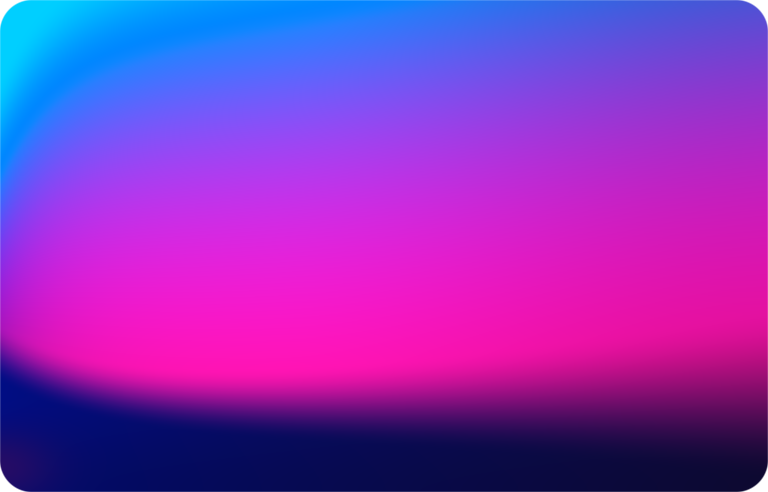
Reproduce this background procedurally as a Shadertoy shader.

```glsl
// Rounded panel with a glowing blue-to-magenta sweep between a cyan corner and a navy base.

const vec3 PAPER         = vec3(1.0);
const vec3 AZURE         = vec3(0.0, 0.52, 1.0);
const vec3 CYAN          = vec3(0.0, 0.81, 1.0);
const vec3 NAVY_LEFT     = vec3(0.0, 0.05, 0.52);
const vec3 NAVY_RIGHT    = vec3(0.06, 0.04, 0.22);
const vec3 CORNER_PURPLE = vec3(0.17, 0.05, 0.39);
const vec3 LEFT_TINT     = vec3(0.66, 1.0, 1.0);
const vec3 RIGHT_TINT    = vec3(0.90, 0.78, 0.84);

const float CORNER_RADIUS = 0.065;  // in canvas heights
const float CYAN_DEPTH    = 0.20;   // depth at which azure becomes cyan
const float RIM_SOFTNESS  = 0.028;
const float BASE_SOFTNESS = 0.05;
const float BASE_SPREAD   = 0.10;   // extra softness towards the right

// Upper rim of the sweep, measured down from the top.
float upperRim(float x) {
    return 0.136 - 0.25 * x + 0.22 * exp(-x / 0.07);
}

// Lower rim of the sweep, measured down from the top.
float lowerRim(float x) {
    return 0.85 - 0.075 * x - 0.14 * exp(-x / 0.15);
}

// Quadratic ramp: blue (0) through violet to hot magenta (1).
vec3 sweepRamp(float s) {
    return vec3(0.10, 0.53, 1.01)
         + s * vec3(1.90, -0.95, -0.08)
         + s * s * vec3(-1.00, 0.50, -0.27);
}

vec3 sweepColor(float x, float s) {
    vec3 color = sweepRamp(clamp(s, 0.0, 0.95));
    color *= mix(vec3(1.0), LEFT_TINT, exp(-x / 0.07));
    return color * mix(vec3(1.0), RIGHT_TINT, smoothstep(0.35, 1.0, x));
}

vec3 baseColor(vec2 p) {
    vec3 color = mix(NAVY_LEFT, NAVY_RIGHT, pow(p.x, 0.8));
    color *= 1.0 - 0.15 * smoothstep(0.8, 1.0, p.y);
    float cornerGlow = exp(-dot(p - vec2(0.0, 0.95), p - vec2(0.0, 0.95)) / 0.005);
    return mix(color, CORNER_PURPLE, 0.85 * cornerGlow);
}

float roundedBox(vec2 p, vec2 halfSize, float radius) {
    vec2 q = abs(p) - halfSize + radius;
    return length(max(q, 0.0)) + min(max(q.x, q.y), 0.0) - radius;
}

void mainImage(out vec4 fragColor, in vec2 fragCoord) {
    vec2 uv = fragCoord / iResolution.xy;
    vec2 p = vec2(uv.x, 1.0 - uv.y);  // y runs downwards
    float top = upperRim(p.x);
    float bottom = lowerRim(p.x);

    // Cyan corner and main sweep
    vec3 sky = mix(AZURE, CYAN, smoothstep(0.0, CYAN_DEPTH, top - p.y));
    vec3 sweep = sweepColor(p.x, (p.y - top) / (bottom - top));
    vec3 color = mix(sky, sweep, smoothstep(-RIM_SOFTNESS, RIM_SOFTNESS, p.y - top));

    // Dark base, its edge widening to the right
    float softness = BASE_SOFTNESS + BASE_SPREAD * p.x * p.x;
    float base = smoothstep(bottom - softness, bottom + 1.35 * softness, p.y);
    color = mix(color, baseColor(p), base);

    // Rounded panel on white
    vec2 aspect = vec2(iResolution.x / iResolution.y, 1.0);
    float edge = roundedBox((uv - 0.5) * aspect, 0.5 * aspect, CORNER_RADIUS);
    float pixel = 1.0 / iResolution.y;
    color = mix(color, PAPER, smoothstep(-pixel, pixel, edge));

    fragColor = vec4(color, 1.0);
}
```
